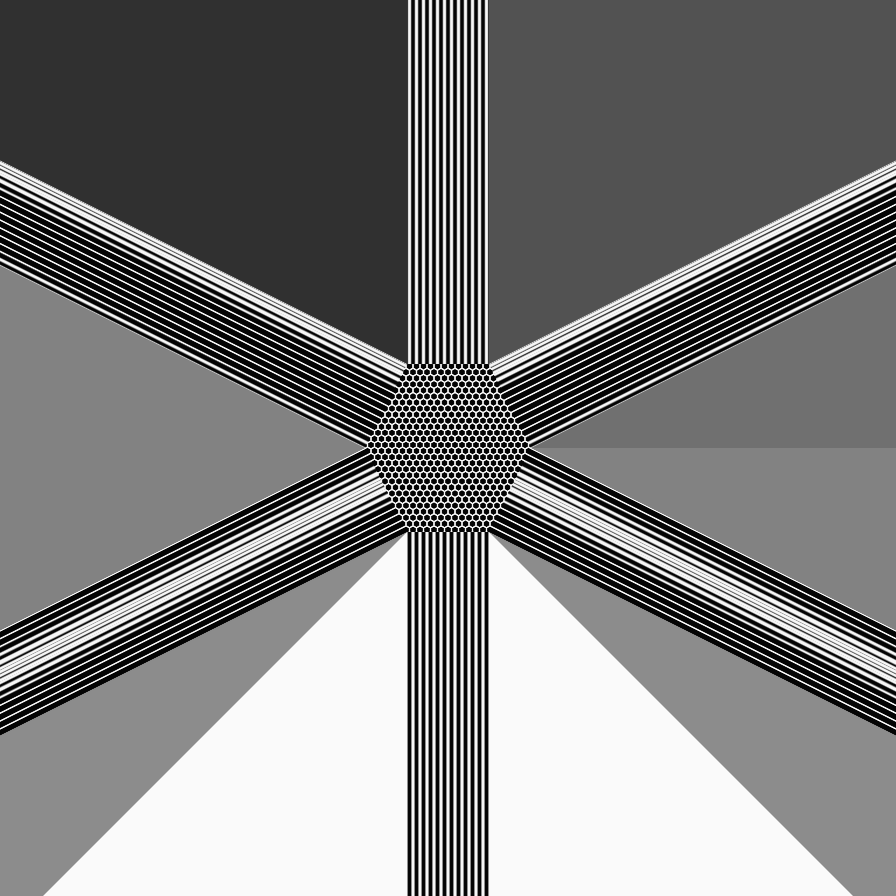
Reproduce this background procedurally as a WebGL 1 fragment shader.

```glsl
precision highp float;
// Honeycomb hexagon whose rim is swept outward into six striped arms over flat grey sectors.
uniform vec2 u_resolution;

const float CELL = 0.0078125;      // honeycomb cell width
const float WALL = 0.00085;        // half thickness of a cell wall
const float HALF_WIDTH = 0.0927;   // centre to side corner of the hexagon
const float HALF_HEIGHT = 0.0938;  // centre to its flat top
const float TIP_ROW = 0.0958;      // height of the outermost cell tips
const vec2 SLANT = vec2(0.894427, 0.447214); // normal of the slanted sides

// Coverage of the inside (negative distance), softened over one pixel
float cover(float dist, float pixel) {
  return 1.0 - smoothstep(-0.5 * pixel, 0.5 * pixel, dist);
}

// Distance to the nearest wall of a pointy-top honeycomb
float wallDistance(vec2 p) {
  vec2 period = vec2(1.0, 1.7320508);
  vec2 q = p / CELL - vec2(0.0, 0.4330127);
  vec2 a = mod(q, period) - 0.5 * period;
  vec2 b = mod(q - 0.5 * period, period) - 0.5 * period;
  vec2 g = abs(dot(a, a) < dot(b, b) ? a : b);
  return CELL * (0.5 - max(g.x, dot(g, vec2(0.5, 0.8660254))));
}

float honeycomb(vec2 p, float pixel) {
  return mix(0.015, 0.97, cover(wallDistance(p) - WALL, pixel));
}

// Flat greys between the arms; rimHeight is the height projected on the slanted side
float sectorTone(vec2 p, float rimHeight, float topHalf, float pixel) {
  float lower = cover(p.y, pixel);
  float side = p.x < 0.0 ? 0.51 : mix(0.44, 0.51, lower);
  float upper = p.x < 0.0 ? 0.19 : 0.32;
  float wedge = (abs(p.x) - topHalf + p.y + HALF_HEIGHT) * 0.7071;
  float bottom = mix(0.55, 0.98, cover(wedge, pixel));
  float outer = p.y > 0.0 ? upper : bottom;
  return rimHeight < 0.5 * HALF_HEIGHT ? side : outer;
}

void main() {
  float scale = min(u_resolution.x, u_resolution.y);
  float pixel = 1.0 / scale;
  vec2 p = (gl_FragCoord.xy - 0.5 * u_resolution) / scale;
  vec2 m = abs(p);
  vec2 quadrant = vec2(p.x < 0.0 ? -1.0 : 1.0, p.y < 0.0 ? -1.0 : 1.0);

  // Hexagon and projection onto its slanted side
  float topHalf = HALF_WIDTH - 0.5 * HALF_HEIGHT;
  float slantDist = dot(m, SLANT) - HALF_WIDTH * SLANT.x;
  float hexDist = max(slantDist, m.y - HALF_HEIGHT);
  vec2 rim = m - SLANT * slantDist;

  float tone = sectorTone(p, rim.y, topHalf, pixel);

  // Diagonal arms carry the honeycomb values of the slanted sides
  float diagonalDist = (abs(rim.y - 0.5 * HALF_HEIGHT) - 0.5 * HALF_HEIGHT) / SLANT.x;
  tone = mix(tone, honeycomb(rim * quadrant, pixel), cover(diagonalDist, pixel));

  // Vertical arms carry the values along the outermost cell tips
  float verticalDist = max(m.x - topHalf, HALF_HEIGHT - m.y);
  float stripes = honeycomb(vec2(p.x, TIP_ROW * quadrant.y), pixel);
  tone = mix(tone, stripes, cover(verticalDist, pixel));

  // Central honeycomb
  tone = mix(tone, honeycomb(p, pixel), cover(hexDist, pixel));
  gl_FragColor = vec4(vec3(tone), 1.0);
}
```
